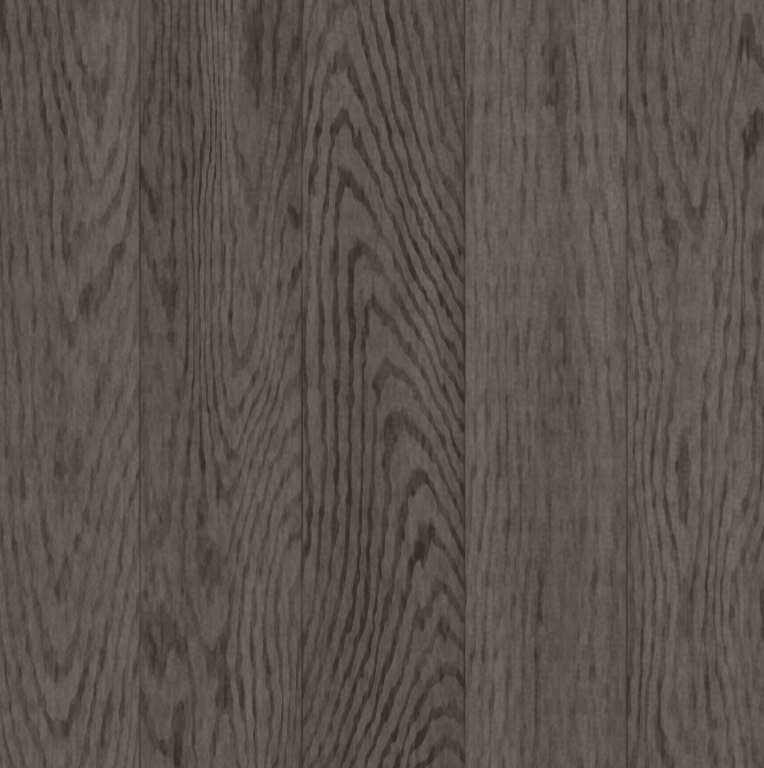
This texture is drawn by a WebGL 1 fragment shader. Its source:

```glsl
precision highp float;
uniform vec2 u_resolution;

#define PLANK_WIDTH 0.2125
#define PLANK_SHIFT 0.0295
#define RING_RATE 58.0
#define RING_DEPTH 0.50
#define ARCH_ROUNDING 0.027
#define RAGGEDNESS 0.0085
#define PORE_DEPTH 0.62
#define STREAK_DEPTH 0.36
#define SEAM_HALF_WIDTH 0.0010
#define DARK_OAK vec3(0.238, 0.216, 0.188)
#define PALE_OAK vec3(0.422, 0.390, 0.356)
#define SEAM_COLOR vec3(0.190, 0.178, 0.165)

float hash(vec2 p) {
  return fract(sin(dot(p, vec2(127.1, 311.7))) * 43758.5453);
}

float noise(vec2 p) {
  vec2 cell = floor(p);
  vec2 f = fract(p);
  f = f * f * (3.0 - 2.0 * f);
  float low = mix(hash(cell), hash(cell + vec2(1.0, 0.0)), f.x);
  float high = mix(hash(cell + vec2(0.0, 1.0)), hash(cell + vec2(1.0, 1.0)), f.x);
  return mix(low, high, f.y);
}

float signedNoise(vec2 p) {
  return noise(p) - 0.5;
}

// Grain shape: heart position at bottom and top, arch taper, figure strength
vec4 plankGrain(float id) {
  if (id < 0.5) return vec4(0.55, 0.72, -0.11, 0.045);
  if (id < 1.5) return vec4(0.40, 0.75, -0.07, 0.090);
  if (id < 2.5) return vec4(0.90, 0.26, 0.22, 0.012);
  if (id < 3.5) return vec4(0.62, 0.57, 0.03, 0.035);
  return vec4(0.40, 0.45, -0.05, 0.095);
}

// Finish: ring contrast and darkness of the heart streak
vec2 plankFinish(float id) {
  if (id < 0.5) return vec2(0.60, 0.00);
  if (id < 1.5) return vec2(0.72, 0.08);
  if (id < 2.5) return vec2(1.00, 0.00);
  if (id < 3.5) return vec2(0.42, 0.26);
  return vec2(0.68, 0.00);
}

// Distance-like field whose level lines are the growth rings
float ringField(vec2 p, float fromHeart, vec4 grain, vec2 seed) {
  float height = p.y - 0.15 * exp(-6.0 * p.y);
  float arch = sqrt(fromHeart * fromHeart + ARCH_ROUNDING * ARCH_ROUNDING);
  float figure = grain.w * signedNoise(p * vec2(14.0, 2.6) + seed);
  figure += 0.3 * grain.w * signedNoise(p * vec2(31.0, 6.5) + seed);
  float ragged = signedNoise(p * vec2(52.0, 9.0) + seed);
  ragged += 0.6 * signedNoise(p * vec2(170.0, 60.0) + seed);
  return grain.z * height + arch + figure + RAGGEDNESS * ragged;
}

void main() {
  vec2 p = gl_FragCoord.xy / u_resolution;
  float pixel = 1.0 / u_resolution.x;

  // Plank layout
  float across = (p.x + PLANK_SHIFT) / PLANK_WIDTH;
  float id = floor(across);
  float local = fract(across);
  vec2 seed = vec2(17.3, 41.7) * (id + 1.0);
  vec4 grain = plankGrain(id);
  vec2 finish = plankFinish(id);
  float heart = mix(grain.x, grain.y, smoothstep(0.1, 0.9, p.y));
  float fromHeart = (local - heart) * PLANK_WIDTH;

  // Growth rings, crisp on the early side and feathered on the late side
  float phase = fract(ringField(p, fromHeart, grain, seed) * RING_RATE);
  float ring = smoothstep(0.0, 0.12, phase) * (1.0 - smoothstep(0.32, 0.52, phase));
  ring *= 0.55 + 0.9 * noise(p * vec2(24.0, 6.0) + seed);

  // Open pores as dark dashes, with fine fibres between them
  float pores = smoothstep(0.55, 0.82, noise(p * vec2(215.0, 42.0) + seed));
  float fibres = signedNoise(p * vec2(260.0, 60.0) + seed.yx);
  fibres += 0.8 * signedNoise(p * vec2(410.0, 240.0) + seed);
  float texture = 0.5 * fibres - 0.32 * pores * (0.7 + 0.8 * ring);

  // Broad stain streaks and the dark heart
  float streak = signedNoise(p * vec2(11.0, 1.6) + seed);
  streak += 0.6 * signedNoise(p * vec2(38.0, 2.6) + seed);
  float heartStain = exp(-pow(fromHeart / 0.025, 2.0)) * smoothstep(0.1, 0.7, p.y);

  float shade = 0.79 - RING_DEPTH * finish.x * ring;
  shade += PORE_DEPTH * texture + STREAK_DEPTH * streak;
  shade -= finish.y * heartStain;
  shade += 0.08 * (hash(seed) - 0.5);
  vec3 color = mix(DARK_OAK, PALE_OAK, clamp(shade, -0.15, 1.2));
  color += vec3(0.007, 0.0, -0.006) * signedNoise(p * vec2(7.0, 2.0) + seed);

  // Seams with a softly shaded bevel
  float edge = min(local, 1.0 - local) * PLANK_WIDTH;
  float seam = 1.0 - smoothstep(SEAM_HALF_WIDTH - 0.5 * pixel, SEAM_HALF_WIDTH + pixel, edge);
  float wear = 0.2 + 0.55 * noise(vec2(floor(across + 0.5) * 7.0, p.y * 9.0));
  color *= 1.0 - 0.07 * exp(-edge / 0.006);
  color = mix(color, SEAM_COLOR, seam * wear);

  gl_FragColor = vec4(color, 1.0);
}
```
